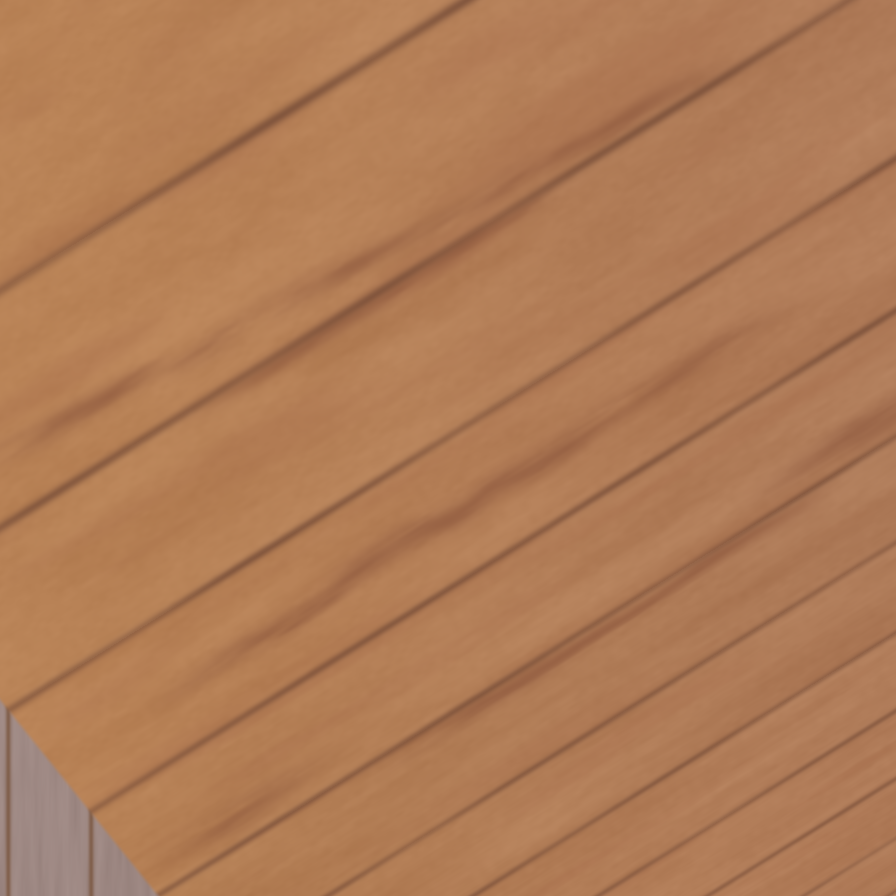
Reproduce this texture procedurally as a Shadertoy shader.

```glsl
float hash(vec2 p) {
    vec3 q = fract(vec3(p.xyx) * 0.1031);
    q += dot(q, q.yzx + 33.33);
    return fract((q.x + q.y) * q.z);
}

float noise(vec2 p) {
    vec2 i = floor(p), f = fract(p);
    f = f * f * (3.0 - 2.0 * f);
    return mix(mix(hash(i), hash(i + vec2(1, 0)), f.x),
               mix(hash(i + vec2(0, 1)), hash(i + vec2(1, 1)), f.x), f.y);
}

float fbm(vec2 p) {
    float sum = 0.0, amp = 0.5;
    for (int i = 0; i < 3; i++) {
        sum += amp * noise(p);
        p = p * 2.03 + 17.1;
        amp *= 0.5;
    }
    return sum;
}

// Soft dark vein around an offset across the board, fading at both ends
float vein(float offset, float width, float along, float start, float end) {
    float ends = smoothstep(start - 0.08, start + 0.12, along)
               * (1.0 - smoothstep(end - 0.12, end + 0.08, along));
    return exp(-offset * offset / (width * width)) * ends;
}

vec3 ceilingBoards(vec2 uv) {
    // Perspective: row counts boards, which narrow towards the lower right
    float across = 1.0 - uv.y + 0.622 * uv.x;
    float row = (across - 0.3242) / (0.3427 - 0.132 * across);
    float along = dot(uv, vec2(0.849, 0.527));
    float board = floor(row);
    float tone = hash(vec2(board + 5.0, 3.0));
    vec2 shift = vec2(tone * 40.0, board * 13.0 + 30.0);

    // Base colour: warmer to the left, duller to the right
    vec3 color = mix(vec3(0.72, 0.508, 0.335), vec3(0.685, 0.48, 0.345),
                     smoothstep(0.0, 1.1, uv.x));
    color *= 0.985 + 0.025 * tone;

    // Broad figure, fine grain and mottled pores
    float figure = fbm(vec2(along * 3.5, row * 3.5) + shift);
    float grain = fbm(vec2(along * 20.0, row * 16.0) + shift);
    float pores = noise(vec2(along * 110.0, across * 150.0));
    color += (figure - 0.44) * vec3(0.075, 0.085, 0.08);
    color += (grain - 0.44) * vec3(0.026, 0.028, 0.028);
    color += (pores - 0.5) * 0.014;
    float blush = smoothstep(0.45, 0.7, fbm(vec2(along * 3.0 + 9.0, row * 4.0) + shift));
    color = mix(color, vec3(0.65, 0.42, 0.29), 0.3 * blush);

    // Reddish veins, broken up along their length
    float wobble = fbm(vec2(along * 9.0, row * 2.0)) - 0.44;
    float veins = vein(row - 0.587 - 0.32 * along + 0.12 * wobble, 0.06, along, 0.2, 1.15);
    veins += vein(row - 1.04 + 0.06 * wobble, 0.05, along, 0.5, 1.0);
    veins += vein(row - 2.5 + 0.22 * wobble, 0.09, along, 0.3, 1.05);
    veins += vein(row - 3.75 + 0.4 * wobble, 0.14, along, 0.2, 0.36);
    veins += vein(row - 3.8 + 0.3 * wobble, 0.11, along, 0.98, 1.2);
    veins += vein(row - 4.1 + 0.12 * wobble, 0.08, along, 0.45, 1.0);
    veins *= smoothstep(0.05, 0.7, fbm(vec2(along * 8.0, row * 9.0) + 50.0));
    color = mix(color, vec3(0.56, 0.35, 0.245), 0.72 * min(veins, 1.0));

    // Soft, uneven grooves between boards
    float gap = abs(row - round(row));
    float width = 0.025 + 0.0028 * max(row, 0.0);
    width = max(width, 0.7 * fwidth(row));
    float groove = exp(-gap * gap / (width * width));
    float depth = 0.48 + 0.38 * noise(vec2(along * 7.0, round(row) * 7.0 + 20.0));
    depth *= 1.0 - 0.035 * max(row, 0.0);
    return mix(color, vec3(0.475, 0.31, 0.225), groove * depth);
}

vec3 wallPanels(vec2 uv) {
    float grain = fbm(vec2(uv.x * 110.0, uv.y * 10.0));
    vec3 color = vec3(0.615, 0.53, 0.51) + (grain - 0.44) * 0.08;

    // Vertical joints
    float cell = uv.x / 0.0925 - 0.1;
    float joint = abs(cell - round(cell)) * 0.0925;
    float width = max(0.003, 0.7 / iResolution.x);
    return mix(color, vec3(0.48, 0.34, 0.25), 0.8 * exp(-joint * joint / (width * width)));
}

void mainImage(out vec4 fragColor, in vec2 fragCoord) {
    vec2 uv = fragCoord / iResolution.xy;

    // The wall fills the corner below the slanted ceiling edge
    float edge = (0.219 - uv.y - 1.24 * uv.x) / 1.593;
    float soft = max(0.003, 1.0 / iResolution.y);
    vec3 color = mix(ceilingBoards(uv), wallPanels(uv), smoothstep(-soft, soft, edge));
    fragColor = vec4(color, 1.0);
}
```
